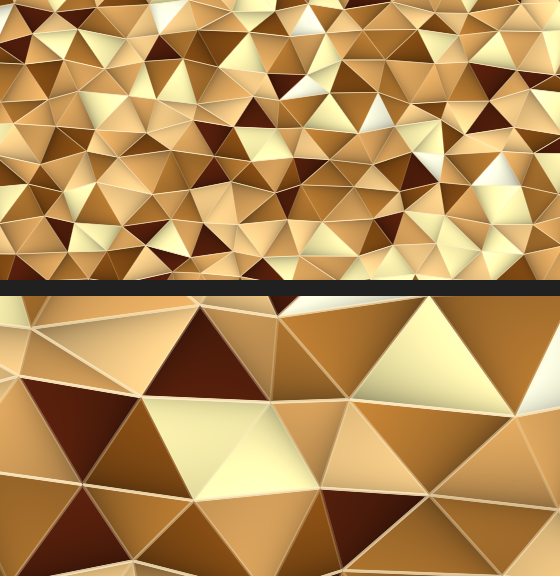
Top, the full canvas; bottom, a detail of the centre.
A Shadertoy shader for this background:

```glsl
const float SIDE = 0.147;      // mean facet side, in canvas heights
const float ROW = 0.74;        // row spacing, in sides
const vec2 JITTER = vec2(0.46, 0.40);
const vec3 SEAM = vec3(1.0, 0.93, 0.77);

float hash(vec2 p, float seed) {
    return fract(sin(dot(p, vec2(127.1, 311.7)) + seed * 74.7) * 43758.545);
}

// Corner of the sheared, irregular triangle lattice
vec2 latticePoint(vec2 id, vec2 jitter) {
    vec2 offset = vec2(hash(id, 1.0), hash(id, 2.0)) - 0.5;
    return vec2(id.x + 0.5 * id.y, ROW * id.y) + jitter * offset;
}

// Signed distance to the line a-b, positive on its left
float edgeDistance(vec2 p, vec2 a, vec2 b) {
    vec2 e = normalize(b - a);
    return dot(p - a, vec2(-e.y, e.x));
}

// Weighted choice from dark brown to pale gold
vec3 goldTone(float h) {
    vec3 c = vec3(0.30, 0.11, 0.04);
    c = mix(c, vec3(0.47, 0.27, 0.07), step(0.08, h));
    c = mix(c, vec3(0.63, 0.42, 0.17), step(0.20, h));
    c = mix(c, vec3(0.80, 0.60, 0.34), step(0.37, h));
    c = mix(c, vec3(0.94, 0.78, 0.52), step(0.61, h));
    c = mix(c, vec3(0.97, 0.93, 0.67), step(0.82, h));
    return mix(c, vec3(0.97, 0.97, 0.87), step(0.985, h));
}

// Seam opacity: level edges shine more than steep ones
float seam(float d, vec2 a, vec2 b, float px) {
    float level = abs(normalize(b - a).x);
    float strength = mix(0.22, 0.85, smoothstep(0.4, 1.0, level));
    strength *= 0.75 + 0.35 * hash(a + b, 3.0);
    float halfWidth = 0.013;
    return strength * (1.0 - smoothstep(halfWidth - 0.5 * px, halfWidth + 0.5 * px, abs(d)));
}

// Shaded triangle: colour in rgb, coverage in a
vec4 facet(vec2 p, vec2 a, vec2 b, vec2 c, vec2 id, float px) {
    vec3 d = vec3(edgeDistance(p, a, b), edgeDistance(p, b, c), edgeDistance(p, c, a));
    float inside = min(d.x, min(d.y, d.z));
    float coverage = clamp(0.5 + inside / px, 0.0, 1.0);
    if (coverage <= 0.0) return vec4(0.0);

    // Soft slope across the face and a shadow along one edge
    float angle = 6.2832 * hash(id, 5.0);
    float slope = dot(p - (a + b + c) / 3.0, vec2(cos(angle), sin(angle)));
    float shadow = exp(-6.5 * max(d[int(hash(id, 6.0) * 2.999)], 0.0));
    float light = 1.06 + 0.25 * slope - 0.27 * shadow;
    light *= 0.95 + 0.10 * hash(id, 7.0);
    vec3 col = min(goldTone(hash(id, 4.0)) * light, vec3(1.0));

    float line = max(seam(d.x, a, b, px), max(seam(d.y, b, c, px), seam(d.z, c, a, px)));
    return vec4(mix(col, SEAM, line), coverage);
}

void mainImage(out vec4 fragColor, in vec2 fragCoord) {
    float px = 1.0 / (iResolution.y * SIDE);
    vec2 p = fragCoord * px;
    float row = p.y / ROW;
    vec2 cell = floor(vec2(p.x - 0.5 * row, row));

    // Blend the facets of the surrounding cells by coverage
    vec4 sum = vec4(0.0);
    for (int j = -1; j <= 1; j++) {
        for (int i = -1; i <= 1; i++) {
            vec2 id = cell + vec2(i, j);
            vec2 a = latticePoint(id, JITTER);
            vec2 b = latticePoint(id + vec2(1, 0), JITTER);
            vec2 c = latticePoint(id + vec2(0, 1), JITTER);
            vec2 e = latticePoint(id + vec2(1, 1), JITTER);
            vec4 lower = facet(p, a, b, c, id, px);
            vec4 upper = facet(p, e, c, b, id + 0.37, px);
            sum += vec4(lower.rgb * lower.a, lower.a);
            sum += vec4(upper.rgb * upper.a, upper.a);
        }
    }
    fragColor = vec4(sum.rgb / max(sum.a, 0.001), 1.0);
}
```
